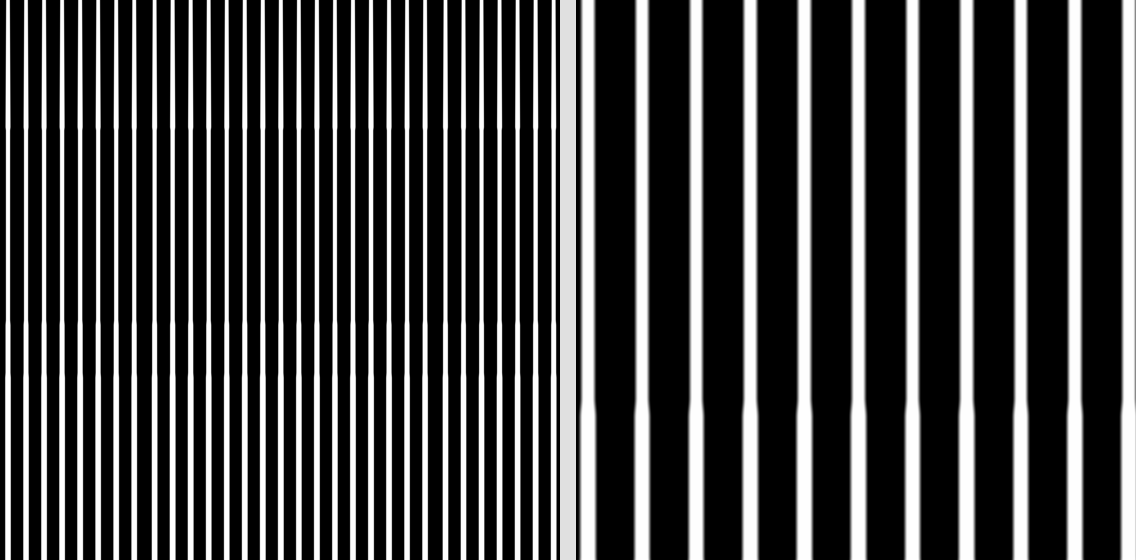
Left, the full canvas; right, a detail of the centre.
Reproduce this pattern procedurally as a Shadertoy shader.

```glsl
float hash(float n) {
    return fract(sin(n * 12.9898) * 43758.5);
}

// Stripe centre: even pitch, with a wider gap once every sixteen stripes
float stripeCentre(float index) {
    return 0.0143 + 0.0322 * index + 0.0042 * floor((index + 8.0) / 16.0);
}

// Half width by depth below the top edge: a taper, then stepped bands
float stripeHalfWidth(float depth) {
    float taper = mix(0.0034, 0.0045, clamp(depth / 0.228, 0.0, 1.0));
    float width = mix(taper, 0.0038, smoothstep(0.226, 0.234, depth));
    width = mix(width, 0.0045, smoothstep(0.570, 0.582, depth));
    return mix(width, 0.0051, smoothstep(0.664, 0.676, depth));
}

void mainImage(out vec4 fragColor, in vec2 fragCoord) {
    vec2 uv = fragCoord / iResolution.xy;
    float halfWidth = stripeHalfWidth(1.0 - uv.y);
    float softness = max(0.0015, 0.7 / iResolution.x);

    // Soft-edged stripes with slight differences in width
    float light = 0.0;
    for (int i = 0; i < 31; i++) {
        float index = float(i);
        float edge = abs(uv.x - stripeCentre(index)) - halfWidth;
        edge -= 0.0003 * (hash(index + 1.0) - 0.5);
        light = max(light, 1.0 - smoothstep(-softness, softness, edge));
    }

    fragColor = vec4(vec3(0.995 * light), 1.0);
}
```
